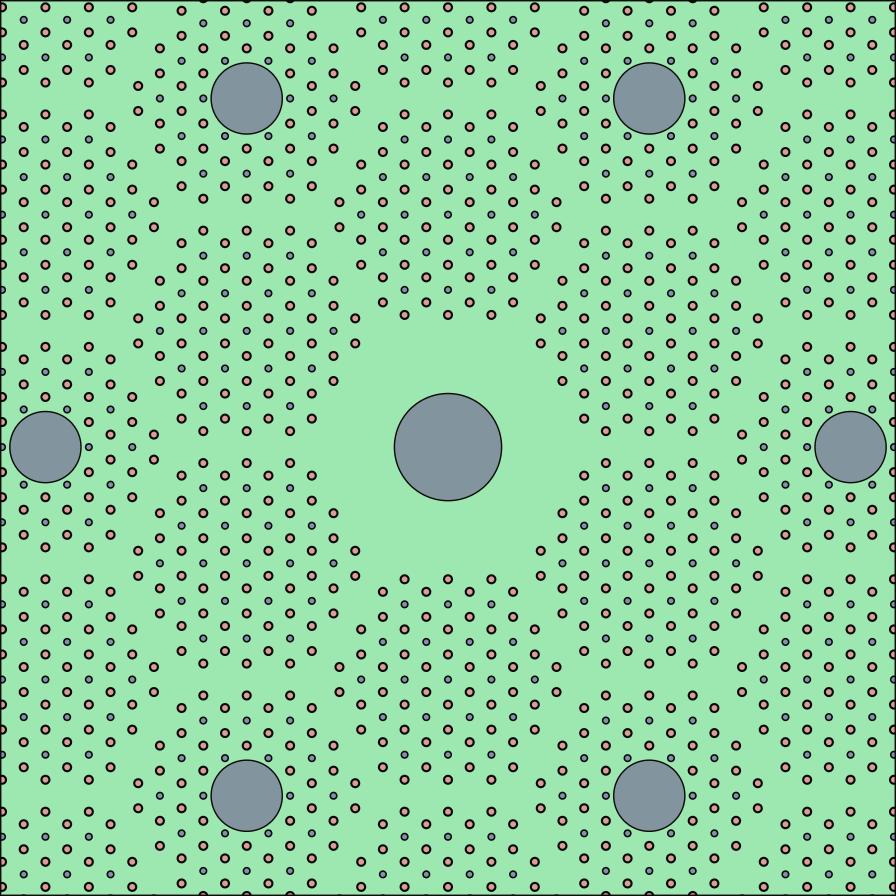
Reproduce this pattern procedurally as a Shadertoy shader.

```glsl
// Round clusters of outlined dots on a triangular lattice, with large discs on every
// third cluster. The same lattice rule, at two scales, places the clusters and the dots;
// the middle cluster is left empty around a bigger disc.

#define CLUSTER_PITCH 0.2594
#define CLUSTER_RADIUS 0.125
#define DOT_PITCH 0.02797
#define PINK_RADIUS 0.0056
#define GREY_RADIUS 0.0045
#define DOT_LINE 0.0024
#define DISC_RADIUS 0.0405
#define MIDDLE_RADIUS 0.0606
#define THIN_LINE 0.0016
#define CENTRE vec2(0.5, 0.501)

const vec2 LATTICE = vec2(1.7320508, 1.0);   // unit triangular lattice cell
const vec2 SPARSE = vec2(1.7320508, 3.0);    // every third site of it

const vec3 GREEN = vec3(0.61, 0.91, 0.69);
const vec3 INK = vec3(0.04, 0.04, 0.035);
const vec3 SLATE = vec3(0.51, 0.58, 0.62);
const vec3 PINK = vec3(0.86, 0.62, 0.58);
const vec3 BLUE_GREY = vec3(0.51, 0.57, 0.68);

// Nearest point of a centred rectangular lattice
vec2 nearestSite(vec2 p, vec2 cell) {
    vec2 corner = floor(p / cell + 0.5) * cell;
    vec2 middle = (floor(p / cell) + 0.5) * cell;
    return distance(p, corner) < distance(p, middle) ? corner : middle;
}

bool isSparseSite(vec2 site) {
    return distance(site, nearestSite(site, SPARSE)) < 0.1;
}

// Antialiased coverage of a signed distance
float coverage(float dist, float pixel) {
    return clamp(0.5 - dist / pixel, 0.0, 1.0);
}

// Filled circle whose ink line lies inside its radius
vec3 outlinedCircle(vec3 base, vec3 fill, float r, float radius, float line, float pixel) {
    base = mix(base, INK, coverage(r - radius, pixel));
    return mix(base, fill, coverage(r - radius + line, pixel));
}

void mainImage(out vec4 fragColor, in vec2 fragCoord) {
    float side = min(iResolution.x, iResolution.y);
    float pixel = 1.0 / side;
    vec2 canvas = iResolution.xy / side;
    vec2 uv = fragCoord / side;
    vec2 p = uv - CENTRE * canvas;
    vec3 color = GREEN;

    // Cluster around this point
    vec2 cluster = nearestSite(p / CLUSTER_PITCH, LATTICE);
    vec2 local = p - cluster * CLUSTER_PITCH;
    bool isMiddle = length(cluster) < 0.1;

    // Small dots, grey on every third site and pink between
    vec2 dotSite = nearestSite(local / DOT_PITCH, LATTICE);
    if (!isMiddle && length(dotSite) * DOT_PITCH < CLUSTER_RADIUS) {
        bool isGrey = isSparseSite(dotSite);
        float r = distance(local, dotSite * DOT_PITCH);
        color = outlinedCircle(color, isGrey ? BLUE_GREY : PINK, r,
                               isGrey ? GREY_RADIUS : PINK_RADIUS,
                               isGrey ? 0.75 * DOT_LINE : DOT_LINE, pixel);
    }

    // Large discs
    if (isSparseSite(cluster)) {
        float radius = isMiddle ? MIDDLE_RADIUS : DISC_RADIUS;
        color = outlinedCircle(color, SLATE, length(local), radius, THIN_LINE, pixel);
    }

    // Thin frame
    vec2 edge = min(uv, canvas - uv);
    color = mix(color, INK, coverage(min(edge.x, edge.y) - THIN_LINE, pixel));

    fragColor = vec4(color, 1.0);
}
```
